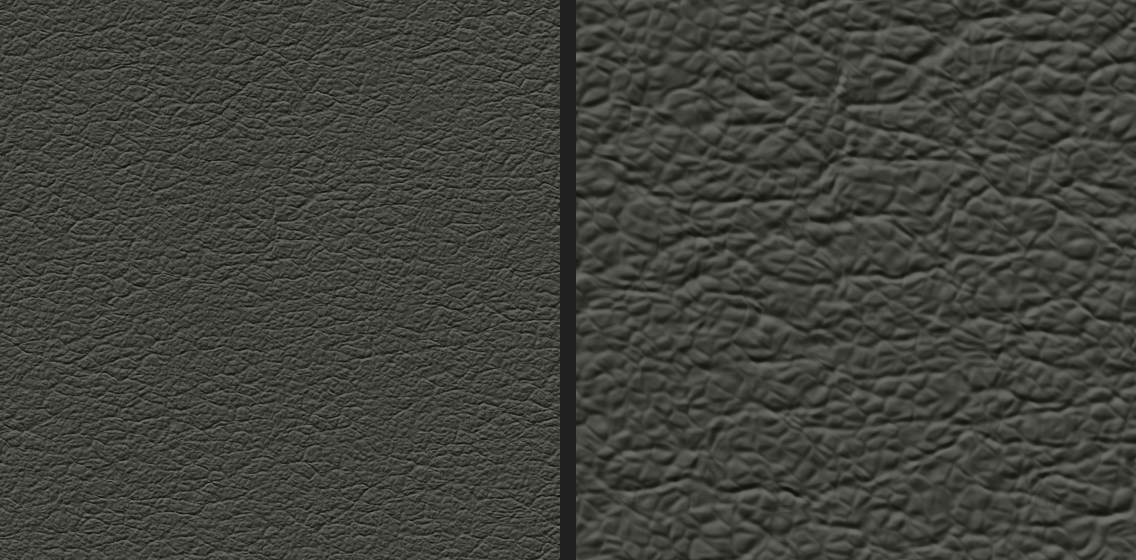
Left: the whole. Right: its middle third, enlarged.
Write a Shadertoy shader that draws this texture.

```glsl
// Dark grey-green leather: pebbled grain with wavy, mostly horizontal creases, lit from above.

const vec3 LEATHER = vec3(0.257, 0.260, 0.239);
const vec2 TO_LIGHT = vec2(-0.30, 0.95);
const float RELIEF_STEP = 0.0014;
const float SHADE_LIMIT = 0.20;

float hash(vec2 p) {
    return fract(sin(dot(p, vec2(127.1, 311.7))) * 43758.55);
}

vec2 hash2(vec2 p) {
    return vec2(hash(p), hash(p + vec2(37.3, 91.7)));
}

// Smooth value noise, 0 to 1
float noise(vec2 p) {
    vec2 cell = floor(p);
    vec2 f = fract(p);
    f = f * f * (3.0 - 2.0 * f);
    float low = mix(hash(cell), hash(cell + vec2(1, 0)), f.x);
    float high = mix(hash(cell + vec2(0, 1)), hash(cell + vec2(1, 1)), f.x);
    return mix(low, high, f.y);
}

vec2 noise2(vec2 p) {
    return vec2(noise(p), noise(p + vec2(53.1, 17.9))) - 0.5;
}

mat2 rotation(float angle) {
    float c = cos(angle), s = sin(angle);
    return mat2(c, s, -s, c);
}

// Gap between the two nearest cell centres: zero on a cell border
float borderGap(vec2 p) {
    vec2 home = floor(p);
    float nearest = 9.0, second = 9.0;
    for (int y = -1; y <= 1; y++) {
        for (int x = -1; x <= 1; x++) {
            vec2 cell = home + vec2(x, y);
            float d = length(cell + hash2(cell) - p);
            second = min(second, max(nearest, d));
            nearest = min(nearest, d);
        }
    }
    return second - nearest;
}

// Groove along cell borders, varying in depth from stretch to stretch
float crease(vec2 p, vec2 cells, float width, float fadeScale) {
    float gap = borderGap(p * cells) / width;
    float depth = smoothstep(0.15, 0.7, noise(p * cells * fadeScale + 7.7));
    return exp(-gap * gap) * mix(0.35, 1.0, depth);
}

// Bends straight cell borders into ragged wrinkles
vec2 wrinkle(vec2 p) {
    p += 0.009 * noise2(p * vec2(14.0, 18.0));
    p += 0.006 * noise2(p * vec2(42.0, 50.0) + 11.0);
    return p + 0.0028 * noise2(p * 115.0 + 29.0);
}

float relief(vec2 uv) {
    vec2 p = wrinkle(uv);
    vec2 turned = rotation(0.12) * p;

    // Small rounded pebbles
    float pebbles = smoothstep(0.0, 0.55, borderGap(turned * vec2(86.0, 118.0)));

    // Fine irregular grain
    vec2 grainPos = rotation(-0.35) * uv;
    float grain = noise(grainPos * vec2(115.0, 155.0));
    grain += 0.5 * noise(rotation(0.9) * uv * 210.0 + 5.0);

    // Short wrinkles and longer folds
    float wrinkles = crease(turned + 3.1, vec2(25.0, 42.0), 0.16, 0.7);
    float folds = crease(rotation(-0.09) * p + 8.4, vec2(14.0, 27.0), 0.10, 0.9);

    return 0.095 * pebbles + 0.17 * grain - 0.17 * wrinkles - 0.15 * folds;
}

void mainImage(out vec4 fragColor, in vec2 fragCoord) {
    vec2 uv = fragCoord / iResolution.y;

    // Slopes facing the light brighten, those facing away darken
    vec2 offset = TO_LIGHT * RELIEF_STEP;
    float slope = relief(uv - offset) - relief(uv + offset);
    float shade = SHADE_LIMIT * tanh(slope / SHADE_LIMIT);

    // Faint broad variation of tone
    float tone = 0.008 * (noise(uv * 5.0 + 2.0) - 0.5);

    vec3 color = LEATHER + shade + tone;
    fragColor = vec4(clamp(color, 0.0, 1.0), 1.0);
}
```
